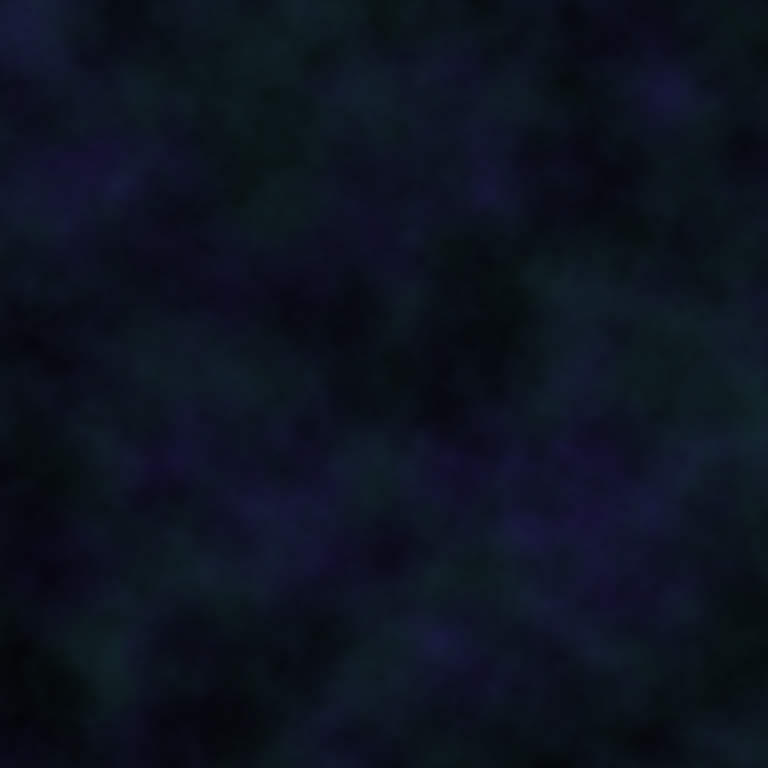
Reproduce this texture procedurally as a Shadertoy shader.

```glsl
// Dark night haze: soft clouds drifting between deep teal, navy and indigo.

float hash(vec2 p) {
    return fract(sin(dot(p, vec2(127.1, 311.7))) * 43758.5453);
}

float valueNoise(vec2 p) {
    vec2 cell = floor(p);
    vec2 f = fract(p);
    f = f * f * (3.0 - 2.0 * f);
    float low = mix(hash(cell), hash(cell + vec2(1.0, 0.0)), f.x);
    float high = mix(hash(cell + vec2(0.0, 1.0)), hash(cell + vec2(1.0, 1.0)), f.x);
    return mix(low, high, f.y);
}

// Layered noise, normalised to 0..1
float cloud(vec2 p) {
    float sum = 0.0;
    float total = 0.0;
    float weight = 0.5;
    for (int octave = 0; octave < 5; octave++) {
        sum += weight * valueNoise(p);
        total += weight;
        p = mat2(0.8, 0.6, -0.6, 0.8) * p * 2.03 + 17.3;
        weight *= 0.54;
    }
    return sum / total;
}

void mainImage(out vec4 fragColor, in vec2 fragCoord) {
    vec2 uv = fragCoord / iResolution.y;

    // Independent fields for brightness and hue
    float glow = cloud(uv * 8.5 + 3.7);
    float tint = cloud(uv * 8.0 + vec2(41.2, 23.9));

    // Teal through navy to indigo
    vec3 teal = vec3(0.044, 0.089, 0.104);
    vec3 indigo = vec3(0.062, 0.056, 0.156);
    vec3 color = mix(teal, indigo, clamp(0.41 + 2.0 * (tint - 0.5), 0.0, 1.0));

    // Dim the hollows and lift the denser haze
    color *= max(0.96 + 1.85 * (glow - 0.5), 0.2);

    fragColor = vec4(color, 1.0);
}
```
